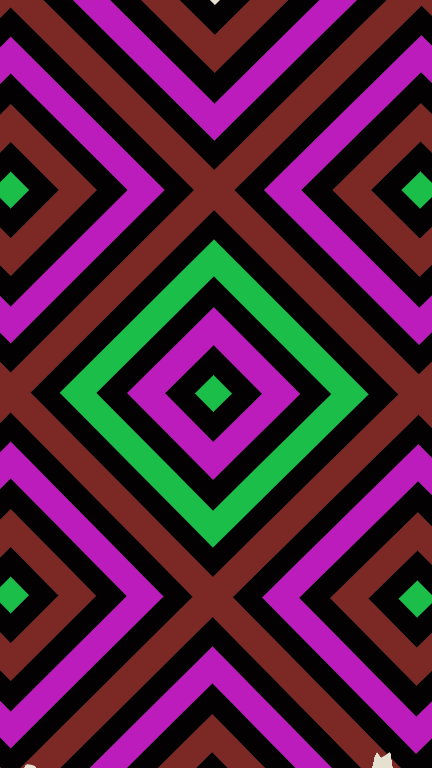
Reproduce this pattern procedurally as a Shadertoy shader.

```glsl
// Diagonal lattice of nested diamonds: each cell is a concentric set of
// flat bands around a small core, parted by crossing brown bars. The lattice
// drifts slightly as if cut by hand, and pale paper shows at the lower edge.

const vec3 BLACK   = vec3(0.010, 0.005, 0.005);
const vec3 BROWN   = vec3(0.485, 0.160, 0.150);
const vec3 MAGENTA = vec3(0.735, 0.110, 0.735);
const vec3 GREEN   = vec3(0.110, 0.745, 0.290);
const vec3 PAPER   = vec3(0.900, 0.880, 0.820);

const float PITCH  = 0.2656;                  // cell half-diagonal, in canvas heights
const vec2  CENTER = vec2(-0.0033, -0.0124);  // middle cell, from the canvas center

// Band radii as fractions of PITCH
const float CORE  = 0.0907;
const vec2  INNER = vec2(0.238, 0.424);
const vec2  OUTER = vec2(0.576, 0.757);
const float BAR   = 0.902;

const float SEAM  = 0.05;                     // faint light line on cut edges
const float DRIFT = 0.0049;                   // size of the lattice drift

float hash(float n) {
    return fract(sin(n * 127.1) * 43758.5453);
}

float noise(float x) {
    float i = floor(x);
    return mix(hash(i), hash(i + 1.0), fract(x));
}

// Antialiased coverage of the region where d < r
float inside(float d, float r, float px) {
    return clamp((r - d) / px + 0.5, 0.0, 1.0);
}

float band(float d, vec2 r, float px) {
    return inside(d, r.y, px) - inside(d, r.x, px);
}

// Lays ink over a base, with a pale seam where coverage is partial
vec3 lay(vec3 base, vec3 ink, float cover) {
    return mix(base, ink, cover) + SEAM * 4.0 * cover * (1.0 - cover);
}

// Gentle bend that keeps the lattice from being perfectly regular
vec2 drift(vec2 q) {
    return DRIFT * vec2(1.25 * q.x * q.x + 0.75 * q.y * (1.0 + q.x),
                        -q.x * (1.0 - q.y) - 0.5 * q.y);
}

// Two ragged chips of bare paper along the lower edge
float chips(vec2 uv) {
    float cover = 0.0;
    for (int i = 0; i < 2; i++) {
        float k = float(i);
        float reach = abs(uv.x - 0.07 - 0.815 * k) / (0.015 + 0.01 * k);
        float rise = (0.007 + 0.016 * k) * mix(0.3, 1.0, noise(uv.x * 110.0));
        rise *= 1.0 - smoothstep(0.7, 1.0, reach);
        float edge = clamp((rise - uv.y) * iResolution.y + 0.5, 0.0, 1.0);
        cover = max(cover, edge * step(reach, 1.0));
    }
    return cover;
}

void mainImage(out vec4 fragColor, in vec2 fragCoord) {
    vec2 p = (fragCoord - 0.5 * iResolution.xy) / iResolution.y;
    vec2 q = (p - CENTER) / PITCH;
    q -= drift(q);

    // Turned axes make every diamond a square cell of side 2
    vec2 axes = vec2(q.x + q.y, q.x - q.y);
    vec2 cell = floor(axes * 0.5 + 0.5);
    vec2 local = abs(axes - 2.0 * cell);
    float d = max(local.x, local.y);
    float px = 1.5 / (PITCH * iResolution.y);

    // Even cells are accented; odd-odd cells have a bare core
    vec2 odd = mod(cell, 2.0);
    bool accent = odd.x + odd.y < 0.5;
    vec3 outerInk = accent ? GREEN : MAGENTA;
    vec3 innerInk = accent ? MAGENTA : BROWN;
    vec3 coreInk = odd.x + odd.y > 1.5 ? PAPER : GREEN;

    // Bands from the bars inward
    vec3 color = lay(BLACK, BROWN, 1.0 - inside(d, BAR, px));
    color = lay(color, outerInk, band(d, OUTER, px));
    color = lay(color, innerInk, band(d, INNER, px));
    color = lay(color, coreInk, inside(d, CORE, px));

    // Wear
    color = mix(color, PAPER, chips(fragCoord / iResolution.xy));

    fragColor = vec4(color, 1.0);
}
```
